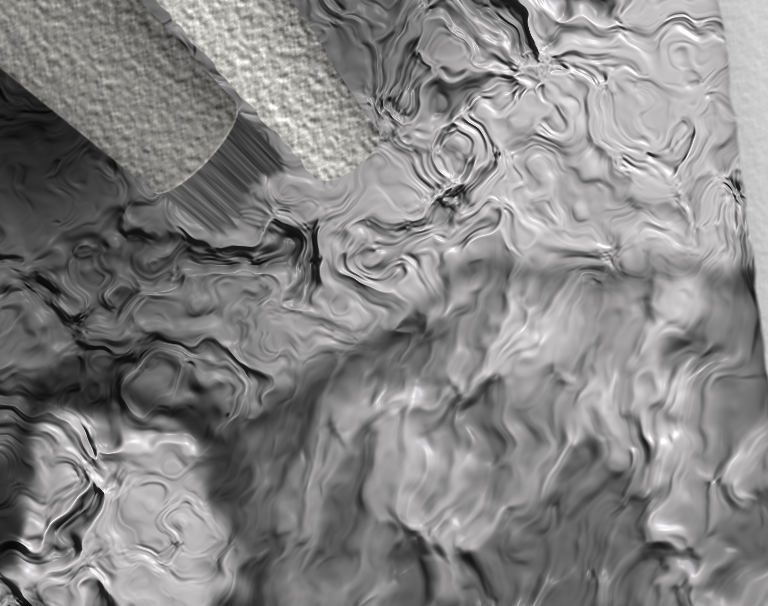
Reproduce this texture procedurally as a Shadertoy shader.

```glsl
float hash(vec2 cell) {
    vec3 q = fract(cell.xyx * 0.1031);
    q += dot(q, q.yzx + 33.33);
    return fract((q.x + q.y) * q.z);
}

float noise(vec2 p) {
    vec2 i = floor(p), f = fract(p);
    f = f * f * f * (f * (f * 6.0 - 15.0) + 10.0);
    return mix(mix(hash(i), hash(i + vec2(1, 0)), f.x),
               mix(hash(i + vec2(0, 1)), hash(i + vec2(1, 1)), f.x), f.y);
}

float fbm(vec2 p, int octaves) {
    float sum = 0.0, amp = 0.58;
    for (int i = 0; i < octaves; i++) {
        sum += amp * noise(p);
        p = mat2(1.6, 1.2, -1.2, 1.6) * p + 7.3;
        amp *= 0.42;
    }
    return sum;
}

// Signed distance above the diagonal ridge between folds and fast flow
float aboveRidge(vec2 p) {
    float wobble = 0.09 * (fbm(p * 8.0 + 40.0, 3) - 0.5);
    return p.y - min(0.07 + 0.6 * p.x, 0.56) + wobble;
}

float flowMask(vec2 p) {
    return smoothstep(0.05, -0.06, aboveRidge(p)) * smoothstep(0.3, 0.42, p.x);
}

// Height of the wet surface: curled folds, or slanted streaks in the flow
float sludge(vec2 p) {
    vec2 f = p * 8.5;
    vec2 warp = vec2(fbm(f + 3.1, 3), fbm(f + 17.7, 3)) - 0.5;
    float n = fbm(f + 3.2 * warp, 4);
    float crease = 1.0 - sqrt(pow(2.0 * n - 1.0, 2.0) + 0.006);
    float folds = mix(n, crease, 0.55);
    float fine = smoothstep(0.75, 0.2, p.x) * smoothstep(0.2, 0.35, p.y);
    folds += 0.2 * fine * noise(p * vec2(30, 38) + 5.0 * warp);
    vec2 s = vec2(p.x - 0.3 * p.y, p.y) * vec2(17, 7.5);
    float streaks = fbm(s + 1.8 * warp, 3);
    return mix(folds, streaks, flowMask(p));
}

// x: position across the pipe from -1 to 1, y: distance back from its mouth
vec2 pipeCoords(vec2 p, vec2 mouth, vec2 axis, float radius, float flare) {
    vec2 d = p - mouth;
    float back = -dot(d, axis);
    return vec2(dot(d, vec2(-axis.y, axis.x)) / (radius + flare * back), back);
}

float pipeMask(vec2 c, float bulge) {
    float lip = c.y + bulge * sqrt(max(1.0 - c.x * c.x, 0.0));
    return smoothstep(1.02, 0.98, abs(c.x)) * smoothstep(-0.002, 0.002, lip);
}

// Crusted concrete grain lit from above
float crust(vec2 p) {
    vec2 q = p * 95.0;
    return fbm(q, 3) - fbm(q + vec2(0.3, 0.5), 3);
}

vec3 sludgeColor(vec2 p) {
    float e = 0.003, h = sludge(p);
    vec2 slope = vec2(sludge(p + vec2(e, 0)), sludge(p + vec2(0, e))) - h;
    vec3 n = normalize(vec3(-slope / e * mix(0.065, 0.055, flowMask(p)), 1));
    float diffuse = max(dot(n, normalize(vec3(0.3, 0.5, 0.8))), 0.0);
    float gloss = pow(max(dot(n, normalize(vec3(0.28, 0.5, 0.8))), 0.0), 45.0);

    // Broad light: dim on the left, bright on the right
    float base = mix(0.4, 0.74, smoothstep(0.1, 0.85, p.x));
    base *= mix(0.84, 1.0, smoothstep(0.0, 0.3, p.y));
    vec2 lumpPos = (p - vec2(0.2, 0.11)) * vec2(1, 0.95);
    float lump = length(lumpPos) - 0.2 + 0.16 * (fbm(p * 11.0, 3) - 0.5);
    base = mix(base, 0.7, smoothstep(0.02, -0.03, lump));
    base *= 1.0 - 0.5 * exp(-pow((lump - 0.035) / 0.035, 2.0)) * smoothstep(0.5, 0.35, p.x);
    base *= 1.0 - 0.72 * exp(-dot(p - vec2(0.05, 0.8), p - vec2(0.05, 0.8)) * 28.0);
    base *= 1.0 - 0.4 * exp(-dot(p - vec2(0.6, 0.96), p - vec2(0.6, 0.96)) * 40.0);
    float ridge = aboveRidge(p) + 0.015;
    base *= 1.0 - 0.28 * exp(-ridge * ridge * 1600.0) * smoothstep(0.3, 0.4, p.x);

    float tone = base * (0.17 + 0.87 * diffuse) * mix(0.72, 1.2, smoothstep(0.25, 0.8, h));
    tone += gloss * base * 0.24;
    return tone * vec3(1.0, 0.99, 0.995) + vec3(0, 0.002, 0.008) * gloss;
}

void mainImage(out vec4 fragColor, in vec2 fragCoord) {
    vec2 p = fragCoord / iResolution.y;
    vec3 color = sludgeColor(p);
    float grain = crust(p);

    // Stream pouring from the wide pipe
    vec2 wide = pipeCoords(p, vec2(0.322, 0.756), vec2(0.73, -0.68), 0.1, 0.07);
    float ragged = 0.03 * noise(vec2(wide.x * 9.0, 2.0));
    float stream = smoothstep(0.97, 0.9, abs(wide.x)) * smoothstep(-0.15, -0.13, wide.y - ragged);
    float strands = fbm(vec2(wide.x * 22.0, wide.y * 12.0), 3);
    color = mix(color, vec3(0.16 + 0.32 * strands - 0.08 * wide.x), stream);

    // Wide pipe with a pale lip
    float lip = wide.y + 0.03 * sqrt(max(1.0 - wide.x * wide.x, 0.0));
    float wideTone = 0.53 - 0.13 * wide.x * wide.x - 0.06 * wide.x + 0.4 * grain;
    wideTone += 0.16 * smoothstep(0.006, 0.0, lip);
    color = mix(color, wideTone * vec3(1.01, 1.0, 0.97), pipeMask(wide, 0.03));

    // Narrow pipe, rougher and brighter
    vec2 narrow = pipeCoords(p, vec2(0.573, 0.744), vec2(0.61, -0.79), 0.064, 0.08);
    narrow.x += 0.08 * (noise(p * 50.0) - 0.5);
    float narrowTone = 0.69 - 0.13 * narrow.x - 0.14 * pow(narrow.x, 4.0) + 0.6 * grain;
    color = mix(color, narrowTone * vec3(1.01, 1.0, 0.975), pipeMask(narrow, 0.025));

    // Pale wall on the right
    float wall = p.x - 1.185 - 0.13 * (1.0 - p.y) + 0.006 * (noise(p * 25.0) - 0.5);
    color *= 1.0 - 0.2 * exp(-abs(wall) * 70.0);
    color = mix(color, vec3(0.76 + 0.1 * grain + 0.9 * min(wall, 0.06)), smoothstep(-0.003, 0.006, wall));

    fragColor = vec4(clamp(color, 0.0, 1.0), 1.0);
}
```
